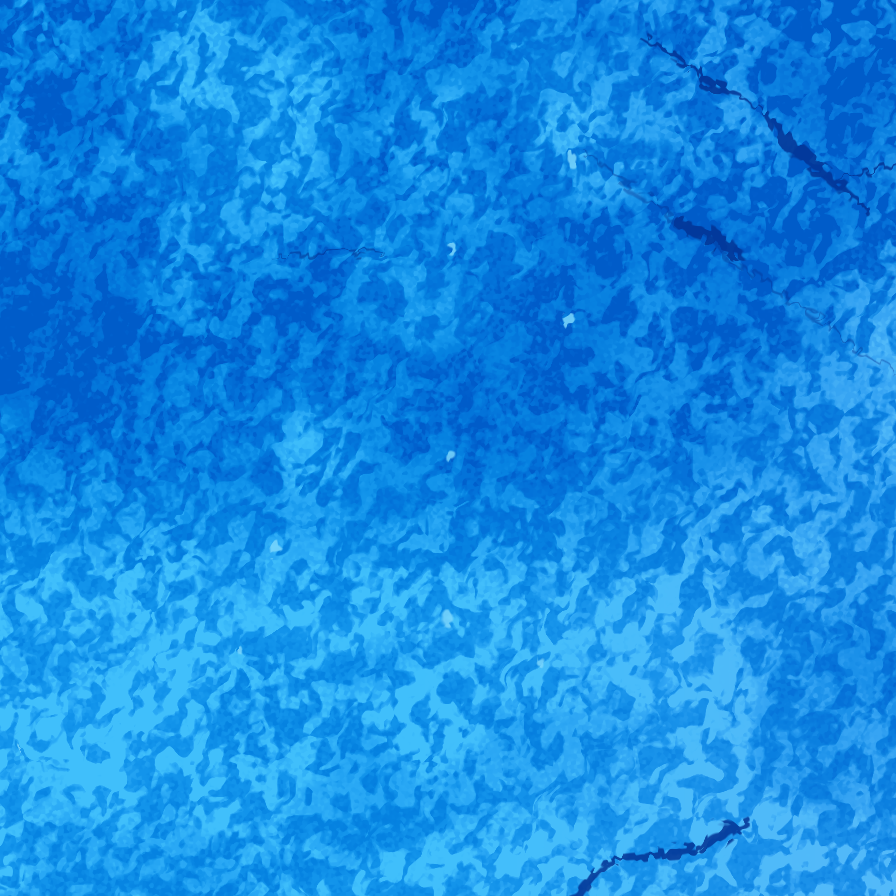
This texture is drawn by a WebGL 2 fragment shader. Its source:

```glsl
#version 300 es
precision highp float;
// Weathered blue paint: a dark upper field breaks up into a pale lower one.
// Smooth cellular noise at several scales builds one tone value, which a
// six-step blue ramp colours; tapered cracks and pale specks lie on top.

uniform vec2 u_resolution;
out vec4 outColor;

vec3 hash3(vec2 cell) {
  vec3 q = fract(cell.xyx * vec3(0.1031, 0.1030, 0.0973));
  q += dot(q, q.yxz + 33.33);
  return fract((q.xxy + q.yxz) * q.zyx);
}

// Cellular noise: random cell values blended by distance to their points.
float cells(vec2 p) {
  vec2 base = floor(p);
  float sum = 0.0, total = 0.0;
  for (int y = -1; y <= 1; y++) {
    for (int x = -1; x <= 1; x++) {
      vec2 cell = base + vec2(x, y);
      vec3 h = hash3(cell + 71.0);
      vec2 d = cell + h.xy - p;
      float weight = exp(-7.0 * dot(d, d));
      sum += weight * h.z;
      total += weight;
    }
  }
  return sum / total;
}

float patchAt(vec2 p, vec2 center, vec2 radius) {
  vec2 d = (p - center) / radius;
  return exp(-dot(d, d));
}

// Coverage of a ragged line that thins out towards both ends.
float crack(vec2 p, vec2 a, vec2 b, float width, float ragged) {
  vec2 along = b - a;
  float h = clamp(dot(p - a, along) / dot(along, along), 0.0, 1.0);
  float d = length(p - a - along * h);
  float w = width * (0.3 + 1.4 * ragged) * (0.35 + 2.6 * h * (1.0 - h));
  return 1.0 - smoothstep(w - 0.001, w + 0.0018, d);
}

// Sparse pale specks, at most one per grid cell.
float specks(vec2 p) {
  vec2 cell = floor(p * 9.0);
  vec3 h = hash3(cell + 19.0);
  vec2 d = fract(p * 9.0) - mix(vec2(0.2), vec2(0.8), h.xy);
  float r = 0.025 + 0.04 * h.x;
  return step(0.9, h.z) * (1.0 - smoothstep(r - 0.015, r + 0.015, length(d)));
}

vec3 blueRamp(float t) {
  vec3 c = mix(vec3(0.0, 0.36, 0.79), vec3(0.01, 0.45, 0.85), smoothstep(0.0, 0.16, t));
  c = mix(c, vec3(0.02, 0.51, 0.88), smoothstep(0.16, 0.34, t));
  c = mix(c, vec3(0.07, 0.58, 0.92), smoothstep(0.34, 0.53, t));
  c = mix(c, vec3(0.16, 0.66, 0.96), smoothstep(0.53, 0.73, t));
  return mix(c, vec3(0.25, 0.75, 0.985), smoothstep(0.73, 0.95, t));
}

void main() {
  vec2 p = gl_FragCoord.xy / u_resolution;

  // Broad light and dark areas
  float broad = cells(p * 5.0) - 0.5;
  float cloud = cells(p * 13.0 + 4.0) - 0.5;
  float edge = p.y + 0.12 * broad + 0.1 * cloud;
  float tone = 0.33 + 0.4 * (1.0 - smoothstep(0.3, 0.52, edge));
  tone += 0.22 * broad + 0.3 * cloud;
  tone -= 0.2 * patchAt(p, vec2(0.06, 0.6), vec2(0.2, 0.13));
  tone -= 0.16 * patchAt(p, vec2(0.55, 0.54), vec2(0.13, 0.14));
  tone -= 0.22 * patchAt(p, vec2(0.97, 0.93), vec2(0.2, 0.14));
  tone -= 0.22 * patchAt(p, vec2(0.98, 0.22), vec2(0.12, 0.16));
  tone += 0.3 * patchAt(p, vec2(0.98, 0.56), vec2(0.12, 0.1));
  tone += 0.2 * patchAt(p, vec2(0.55, 0.91), vec2(0.16, 0.07));
  tone += 0.2 * patchAt(p, vec2(0.26, 0.87), vec2(0.1, 0.14));

  // Small curled flakes, calmer inside the dark fields
  float swirl = cells(p * 34.0 + 9.0);
  vec2 q = p + 0.016 * vec2(swirl, cells(p * 34.0 + 50.0));
  q = mat2(0.87, 0.5, -0.5, 0.87) * q;
  float fine = cells(q * vec2(150.0, 110.0));
  float flake = 0.6 * cells(q * vec2(74.0, 56.0)) + 0.4 * fine;
  float calm = patchAt(p, vec2(0.55, 0.56), vec2(0.14))
             + patchAt(p, vec2(0.05, 0.62), vec2(0.18, 0.15));
  float contrast = (0.46 + 0.3 * cloud) * (1.0 - 0.55 * min(calm, 1.0));
  tone += contrast * (smoothstep(0.36, 0.64, flake) - 0.5);

  // Fine grain
  tone += 0.2 * (cells(p * 240.0) - 0.5);
  vec3 color = blueRamp(tone);
  color += vec3(0.07, -0.025, -0.01) * smoothstep(0.4, 1.0, p.x) * clamp(tone, 0.0, 1.0);

  // Cracks: a diagonal pair, a forked one below and a hairline
  vec2 c = p + 0.014 * (vec2(swirl, fine) - 0.5);
  float dark = crack(c, vec2(0.71, 0.96), vec2(0.84, 0.88), 0.004, swirl);
  dark = max(dark, crack(c, vec2(0.84, 0.88), vec2(0.97, 0.76), 0.006, swirl));
  dark = max(dark, crack(c, vec2(0.93, 0.8), vec2(1.02, 0.82), 0.0012, swirl));
  dark = max(dark, crack(c, vec2(0.76, 0.755), vec2(0.83, 0.715), 0.006, swirl));
  dark = max(dark, 0.5 * crack(c, vec2(0.65, 0.83), vec2(1.0, 0.58), 0.0015, swirl));
  dark = max(dark, crack(c, vec2(0.63, -0.02), vec2(0.675, 0.04), 0.0035, 0.6));
  dark = max(dark, crack(c, vec2(0.67, 0.038), vec2(0.79, 0.055), 0.0035, 0.6));
  dark = max(dark, crack(c, vec2(0.78, 0.052), vec2(0.83, 0.085), 0.01, swirl));
  dark = max(dark, 0.7 * crack(c, vec2(0.3, 0.715), vec2(0.43, 0.72), 0.0014, swirl));
  color = mix(color, vec3(0.01, 0.2, 0.58), 0.85 * dark);

  color = mix(color, vec3(0.48, 0.84, 0.99), 0.85 * specks(c));
  outColor = vec4(clamp(color, 0.0, 1.0), 1.0);
}
```
